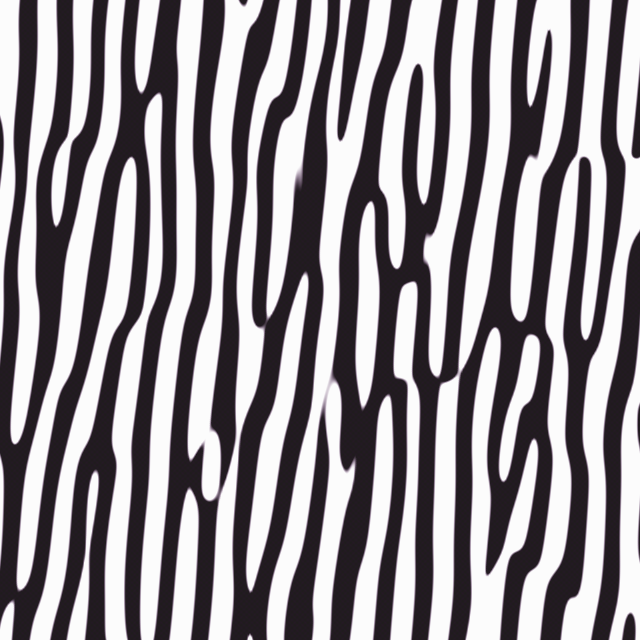
A WebGL 2 fragment shader for this pattern:

```glsl
#version 300 es
precision highp float;
// Zebra-like upright stripes that lean, fork and end in points.
// Many sine waves with nearly equal frequencies are layered; where they
// cancel the stripes break, and a threshold turns the sum into two tones.

uniform vec2 u_resolution;
out vec4 fragColor;

const float TAU = 6.28319;
const float GOLDEN_ANGLE = 2.39996;

// Stripe layout, in cycles per canvas
const int WAVES = 48;
const vec2 MEAN_FREQ = vec2(17.0, -1.7);   // stripe count and rightward lean
const vec2 FREQ_SPREAD = vec2(3.0, 1.8);   // more spread gives more breaks
const float SEED = 3.7;

// Tone balance and edges
const float BREAK_SIZE = 0.22;             // dark gap where stripes break
const float STRIPE_GAIN = 0.27;            // widens stripes to offset the gaps
const float EDGE_SOFTNESS = 0.0021;        // half width, canvas units
const float MIN_SLOPE = 25.0;              // keeps edges stable at saddles

// Colours and the faint weave in the dark areas
const vec3 WHITE = vec3(0.99);
const vec3 PLUM = vec3(0.14, 0.10, 0.14);
const vec3 CHARCOAL = vec3(0.12, 0.11, 0.11);
const vec3 EDGE_TINT = vec3(0.02, -0.03, 0.03);
const float WEAVE_FREQ = 120.0;

float hash(float n) {
    return fract(sin(n * 12.9898 + SEED) * 43758.5);
}

// Sum of waves with Gaussian-spread frequencies: x is the value,
// y its quarter-phase partner, so length() gives the envelope.
vec2 waveSum(vec2 p) {
    vec2 sum = vec2(0.0);
    for (int i = 0; i < WAVES; i++) {
        float n = float(i);
        float radius = sqrt(-2.0 * log((n + 0.5) / float(WAVES)));
        float angle = n * GOLDEN_ANGLE;
        vec2 freq = MEAN_FREQ + FREQ_SPREAD * radius * vec2(cos(angle), sin(angle));
        float phase = TAU * (dot(freq, p) + hash(n));
        sum += vec2(cos(phase), sin(phase));
    }
    return sum / sqrt(0.5 * float(WAVES));
}

// Positive inside the light stripes
float stripeField(vec2 p) {
    vec2 wave = waveSum(p);
    return wave.x + STRIPE_GAIN * length(wave) - BREAK_SIZE;
}

vec3 darkTone(vec2 p) {
    vec2 ripple = sin(TAU * WEAVE_FREQ * p);
    return mix(CHARCOAL, PLUM, 0.55 + 0.45 * ripple.x * ripple.y);
}

void main() {
    float canvas = min(u_resolution.x, u_resolution.y);
    vec2 p = gl_FragCoord.xy / canvas;

    // Divide by the slope to get an approximate distance to the edge
    float field = stripeField(p);
    float slope = length(vec2(dFdx(field), dFdy(field))) * canvas;
    float edgeDistance = field / max(slope, MIN_SLOPE);

    float softness = max(EDGE_SOFTNESS, 0.75 / canvas);
    float light = smoothstep(-softness, softness, edgeDistance);

    vec3 color = mix(darkTone(p), WHITE, light);
    color += EDGE_TINT * 4.0 * light * (1.0 - light);
    fragColor = vec4(color, 1.0);
}
```
